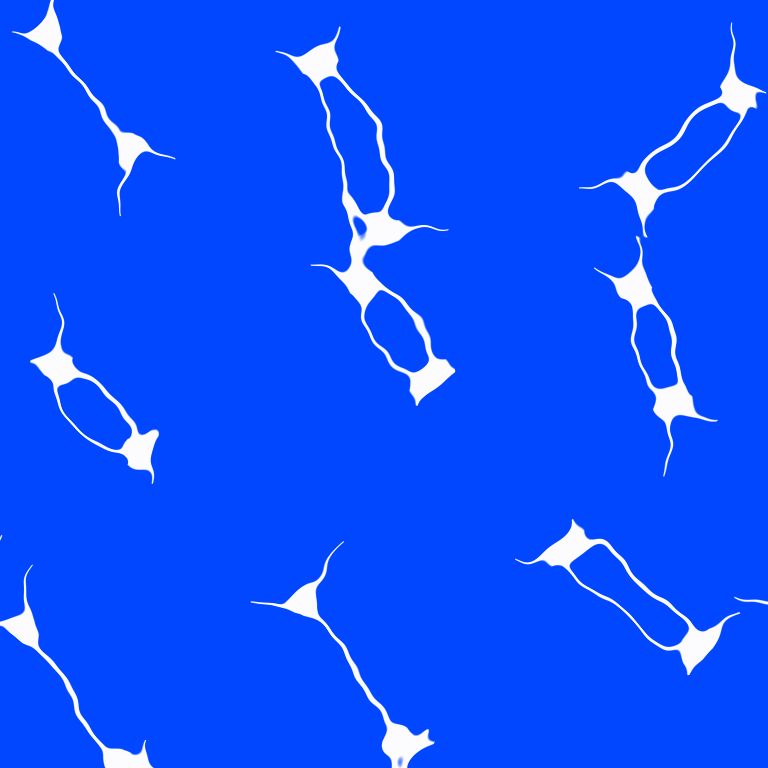
Give the GLSL for this texture, as a WebGL 1 fragment shader.

```glsl
precision highp float;
// White, neuron-like webs of tapering strands and small loops scattered on vivid blue.

uniform vec2 u_resolution;

vec2 hash2(vec2 p) {
  return fract(sin(vec2(dot(p, vec2(127.1, 311.7)), dot(p, vec2(269.5, 183.3)))) * 43758.55);
}

mat2 rotation(float a) {
  float c = cos(a), s = sin(a);
  return mat2(c, -s, s, c);
}

// Union whose joints are webbed with concave fillets.
float webUnion(float a, float b) {
  float h = max(0.07 - abs(a - b), 0.0) / 0.07;
  return min(a, b) - h * h * 0.0175;
}

// Strand along x between -len and len, bowed sideways and flared at its ends.
float bowedStrand(vec2 p, float len, float bow, float radius) {
  float x = clamp(p.x, -len, len);
  float t = x / len;
  float y = bow * (1.0 - t * t * t * t);
  float slope = 4.0 * bow * t * t * t / len;
  vec2 offset = vec2(p.x - x, (p.y - y) / sqrt(1.0 + slope * slope));
  return length(offset) - radius - 0.016 * pow(abs(t), 10.0);
}

// Arm from the origin along x, thick at the root and pointed at the tip.
float taperedArm(vec2 p, float len) {
  float h = clamp(p.x / len, 0.0, 1.0);
  float radius = 0.009 * (1.0 - 0.75 * h) + 0.018 * exp(-9.0 * h);
  return length(p - vec2(h * len, 0.0)) - radius;
}

// One web: a single or double link with two arms at each end.
float web(vec2 p, vec2 id) {
  vec2 turn = hash2(id + 3.7);
  vec2 form = hash2(id + 17.3);
  float angle = mix(-1.3, -0.6, turn.x) + 1.5 * step(0.68, turn.y);
  float len = mix(0.22, 0.36, form.x);
  p = rotation(angle) * p;

  float isLoop = step(0.4, form.y);
  float bow = isLoop * mix(0.06, 0.11, fract(form.y * 7.0));
  float d = bowedStrand(p, len, bow, 0.009);
  if (isLoop > 0.5) d = webUnion(d, bowedStrand(p, len, -bow, 0.006));

  for (int i = 0; i < 4; i++) {
    float k = float(i);
    float end = k < 1.5 ? 1.0 : -1.0;
    float side = mod(k, 2.0) * 2.0 - 1.0;
    vec2 r = hash2(id * 1.3 + k * 5.1 + 8.0);
    vec2 q = vec2(end * p.x - len, p.y);
    q = rotation(side * mix(0.4, 1.25, r.x)) * q;
    d = webUnion(d, taperedArm(q, mix(0.08, 0.3, r.y)));
  }
  return d;
}

void main() {
  vec2 p = gl_FragCoord.xy / u_resolution.y * 3.0;
  float pixel = 3.0 / u_resolution.y;

  // Layered sines make the strands wander.
  vec2 w = p;
  w += 0.025 * sin(p.yx * vec2(9.0, 11.0) + vec2(1.0, 4.0));
  w += 0.010 * sin(p.yx * vec2(27.0, 31.0) + p * 8.0);
  w += 0.003 * sin(p.yx * vec2(63.0, 57.0) - p * 19.0);

  // Nearest web among the jittered neighbouring cells.
  vec2 cell = floor(w);
  float d = 1.0;
  for (int j = -1; j <= 1; j++) {
    for (int i = -1; i <= 1; i++) {
      vec2 id = cell + vec2(float(i), float(j));
      vec2 center = id + 0.28 + 0.44 * hash2(id);
      d = webUnion(d, web(w - center, id));
    }
  }

  vec3 blue = vec3(0.0, 0.28, 1.0);
  vec3 white = vec3(0.99, 0.99, 1.0);
  float ink = 1.0 - smoothstep(-0.7 * pixel, 0.7 * pixel, d);
  gl_FragColor = vec4(mix(blue, white, ink), 1.0);
}
```
